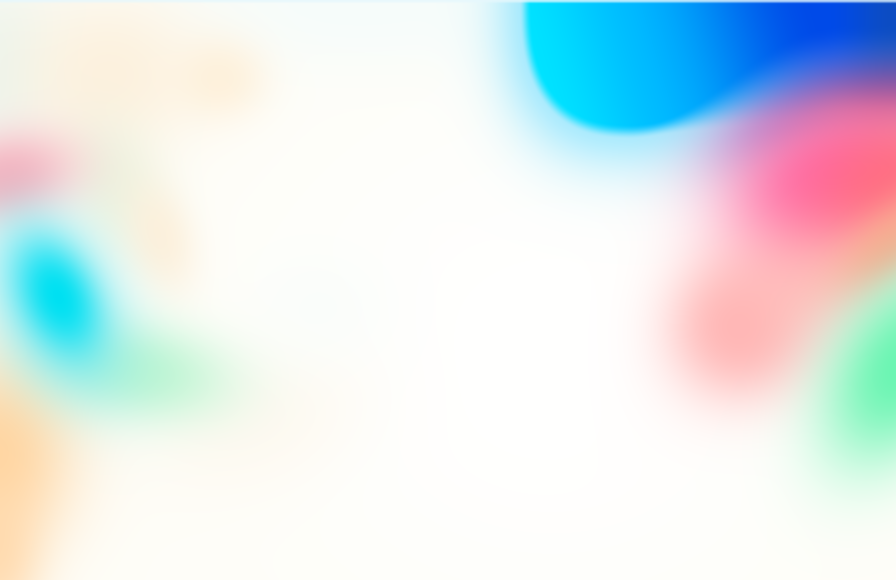
A Shadertoy shader for this background:

```glsl
// Soft abstract backdrop: blurred pools of colour around a pale, open centre.
// Rotated soft ellipses are layered over cream; one crisp-edged blue lobe
// hangs from the top, its lower edge dissolving into pink on the right.

const float ASPECT = 1.54;

// Blends a soft ellipse into the colour; turn is the long axis angle in radians.
void glow(inout vec3 col, vec2 p, vec2 centre, vec2 radius, float turn, vec3 tint, float strength) {
    float c = cos(turn), s = sin(turn);
    vec2 q = mat2(c, -s, s, c) * (p - centre) / radius;
    col = mix(col, tint, strength * exp(-pow(dot(q, q), 1.15)));
}

// Signed distance, roughly, to the lobe hanging from the top edge.
float lobeDistance(vec2 p) {
    float depth = 0.226 - 0.115 * smoothstep(1.08, 1.46, p.x);
    vec2 q = vec2(max(1.09 - p.x, 0.0) / 0.186, (1.0 - p.y) / depth);
    return (pow(pow(q.x, 2.6) + pow(max(q.y, 0.0), 2.6), 1.0 / 2.6) - 1.0) * depth;
}

vec3 lobeColour(vec2 p) {
    float x = p.x + 0.3 * (p.y - 0.9);
    vec3 col = mix(vec3(0.0, 0.89, 1.0), vec3(0.0, 0.71, 1.0), smoothstep(0.9, 1.16, x));
    col = mix(col, vec3(0.0, 0.29, 0.91), smoothstep(1.1, 1.43, x));
    return mix(col, vec3(0.05, 0.3, 0.76), smoothstep(1.42, 1.54, p.x));
}

void leftPools(inout vec3 col, vec2 p) {
    // Faint peach and mint washes
    glow(col, p, vec2(0.0, 0.88), vec2(0.12, 0.16), 0.0, vec3(0.91, 0.95, 0.92), 0.8);
    glow(col, p, vec2(0.19, 0.87), vec2(0.16, 0.14), 0.0, vec3(0.99, 0.94, 0.86), 0.9);
    glow(col, p, vec2(0.38, 0.865), vec2(0.08, 0.07), 0.0, vec3(0.995, 0.935, 0.84), 0.8);
    glow(col, p, vec2(0.2, 0.68), vec2(0.08, 0.12), 0.3, vec3(0.92, 0.95, 0.87), 0.85);
    glow(col, p, vec2(0.275, 0.59), vec2(0.06, 0.1), 0.3, vec3(0.99, 0.935, 0.85), 0.85);
    glow(col, p, vec2(0.43, 0.27), vec2(0.2, 0.12), 0.3, vec3(0.995, 0.97, 0.93), 0.7);
    glow(col, p, vec2(0.55, 0.47), vec2(0.12, 0.1), 0.0, vec3(0.975, 0.992, 0.98), 0.7);

    // Orange corner, green tail, pink edge
    glow(col, p, vec2(-0.01, 0.22), vec2(0.14, 0.17), 0.0, vec3(1.0, 0.83, 0.62), 0.95);
    glow(col, p, vec2(-0.01, 0.04), vec2(0.08, 0.13), 0.0, vec3(1.0, 0.84, 0.65), 0.8);
    glow(col, p, vec2(0.24, 0.36), vec2(0.16, 0.085), -0.15, vec3(0.74, 0.96, 0.82), 0.95);
    glow(col, p, vec2(0.01, 0.695), vec2(0.125, 0.075), 0.2, vec3(0.98, 0.69, 0.74), 0.95);

    // Cyan drop: outer haze, then bright core
    glow(col, p, vec2(0.095, 0.48), vec2(0.165, 0.105), -1.1, vec3(0.42, 0.9, 0.95), 0.85);
    glow(col, p, vec2(0.1, 0.488), vec2(0.092, 0.057), -1.15, vec3(0.0, 0.88, 0.95), 1.0);
}

void rightPools(inout vec3 col, vec2 p) {
    // Mauve between the lobe and the pinks
    glow(col, p, vec2(1.37, 0.81), vec2(0.17, 0.08), 0.5, vec3(0.66, 0.5, 0.82), 0.85);
    glow(col, p, vec2(1.54, 0.85), vec2(0.16, 0.09), 0.2, vec3(0.64, 0.32, 0.58), 0.95);

    // Pale pink descending into coral and magenta
    glow(col, p, vec2(1.27, 0.435), vec2(0.115, 0.115), 0.0, vec3(1.0, 0.7, 0.7), 0.95);
    glow(col, p, vec2(1.39, 0.56), vec2(0.23, 0.13), 0.85, vec3(1.0, 0.72, 0.71), 0.85);
    glow(col, p, vec2(1.42, 0.705), vec2(0.18, 0.105), 0.4, vec3(1.0, 0.4, 0.65), 0.92);
    glow(col, p, vec2(1.54, 0.69), vec2(0.15, 0.1), 0.4, vec3(1.0, 0.41, 0.49), 0.9);
    glow(col, p, vec2(1.54, 0.59), vec2(0.13, 0.06), 0.7, vec3(1.0, 0.66, 0.53), 0.8);

    // Green at the right edge
    glow(col, p, vec2(1.55, 0.37), vec2(0.185, 0.115), 1.05, vec3(0.42, 0.96, 0.7), 1.0);
}

void mainImage(out vec4 fragColor, in vec2 fragCoord) {
    vec2 p = fragCoord / iResolution.xy * vec2(ASPECT, 1.0);

    // Cream ground, whitest near the middle
    vec3 col = vec3(0.995, 0.993, 0.97);
    glow(col, p, vec2(0.95, 0.38), vec2(0.5, 0.45), 0.0, vec3(1.0), 0.9);
    glow(col, p, vec2(0.62, 1.0), vec2(0.35, 0.12), 0.0, vec3(0.95, 0.985, 0.985), 0.7);
    leftPools(col, p);

    // Light haze outside the lobe, beneath the pinks
    float d = lobeDistance(p);
    float haze = max(d, 0.0) / 0.075;
    col = mix(col, vec3(0.45, 0.87, 1.0), 0.62 * exp(-pow(haze, 1.6)));
    rightPools(col, p);

    // Lobe edge widens from crisp on the left to diffuse on the right
    float blur = mix(0.014, 0.085, smoothstep(1.12, 1.4, p.x));
    col = mix(col, lobeColour(p), smoothstep(blur, -blur * 0.8, d));

    // Thin pale rim along the top
    col = mix(col, vec3(0.9, 0.97, 0.99), 0.8 * smoothstep(0.993, 0.999, p.y));
    fragColor = vec4(col, 1.0);
}
```
